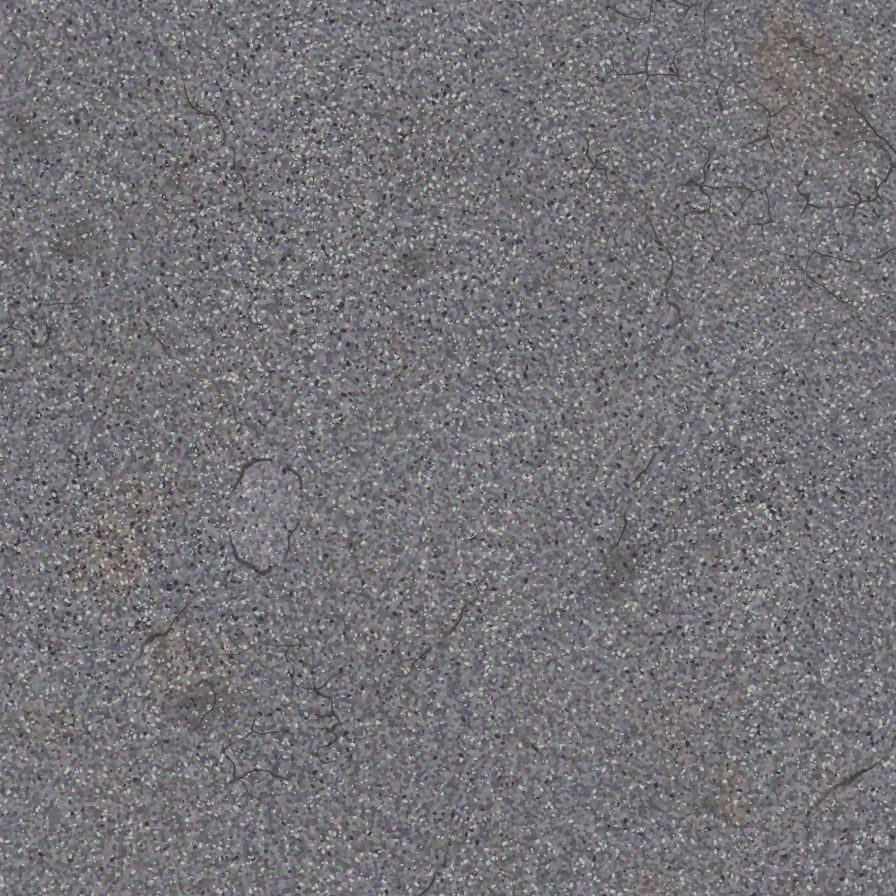
Reproduce this texture procedurally as a WebGL 2 fragment shader.

```glsl
#version 300 es
precision highp float;
// Worn asphalt: fine mineral grain with pale chips and dark pits that thicken
// in eroded areas, brown dust, a loose plate, and two kinds of cracks:
// long warped lines scattered by a loop and a cellular network.

#define BASE_COLOR  vec3(0.453, 0.447, 0.469)
#define CHIP_COLOR  vec3(0.77, 0.78, 0.75)
#define PIT_COLOR   vec3(0.19, 0.17, 0.205)
#define DUST_COLOR  vec3(0.475, 0.44, 0.425)
#define CRACK_COLOR vec3(0.215, 0.20, 0.195)
#define GRAIN_FREQ  285.0
#define GRAIN_GAIN  0.23
#define CHIP_FREQ   222.0
#define CRACK_COUNT 9
#define CRACK_WIDTH 0.0009
#define NET_FREQ    21.0

uniform vec2 u_resolution;
out vec4 fragColor;

float hash(vec2 p) {
    return fract(sin(dot(p, vec2(127.1, 311.7))) * 43758.5);
}

vec2 hash2(vec2 p) {
    return vec2(hash(p), hash(p + vec2(37.2, 11.9)));
}

float noise(vec2 p) {
    vec2 i = floor(p), f = fract(p);
    f = f * f * (3.0 - 2.0 * f);
    float low = mix(hash(i), hash(i + vec2(1, 0)), f.x);
    float high = mix(hash(i + vec2(0, 1)), hash(i + vec2(1, 1)), f.x);
    return mix(low, high, f.y);
}

mat2 rotation(float a) {
    return mat2(cos(a), sin(a), -sin(a), cos(a));
}

float fbm(vec2 p) {
    float sum = 0.0, gain = 0.53;
    for (int i = 0; i < 4; i++) {
        sum += gain * noise(p);
        p = rotation(0.65) * p * 2.03 + 7.3;
        gain *= 0.5;
    }
    return sum;
}

// Soft round region that fades out from its centre
float region(vec2 p, vec2 centre, float radius) {
    vec2 d = (p - centre) / radius;
    return exp(-dot(d, d));
}

// Packed grains with soft joints: three random values per grain, around zero
vec3 grains(vec2 p) {
    vec2 cell = floor(p);
    vec4 sum = vec4(0.0);
    for (int y = -1; y <= 1; y++)
    for (int x = -1; x <= 1; x++) {
        vec2 id = cell + vec2(x, y);
        vec2 d = p - id - hash2(id);
        vec3 value = vec3(hash(id + 17.3), hash(id + 43.1), hash(id + 71.9)) - 0.5;
        sum += exp(-9.0 * dot(d, d)) * vec4(value, 1.0);
    }
    return sum.xyz / sum.w;
}

// Coverage of scattered, slightly squashed chips, one per cell at most
float spots(vec2 p, float density, float seed) {
    vec2 cell = floor(p);
    float cover = 0.0;
    for (int y = -1; y <= 1; y++)
    for (int x = -1; x <= 1; x++) {
        vec2 id = cell + vec2(x, y);
        vec2 d = rotation(6.3 * hash(id + seed + 5.1)) * (p - id - hash2(id + seed));
        float size = hash(id + seed + 23.7);
        float radius = mix(0.24, 0.56, size * size);
        float present = step(hash(id + seed + 61.3), density);
        float dist = length(d * vec2(0.8, 1.25));
        cover = max(cover, present * (1.0 - smoothstep(radius - 0.18, radius + 0.18, dist)));
    }
    return cover;
}

// Gap between the two nearest cell points: zero on the borders
float cellBorder(vec2 p) {
    vec2 cell = floor(p);
    float first = 9.0, second = 9.0;
    for (int y = -1; y <= 1; y++)
    for (int x = -1; x <= 1; x++) {
        vec2 id = cell + vec2(x, y);
        float d = length(p - id - hash2(id + 3.7));
        second = min(second, max(first, d));
        first = min(first, d);
    }
    return second - first;
}

// Long tapering cracks, falling in the upper half and rising in the lower
float longCracks(vec2 p, float px) {
    float cover = 0.0;
    for (int i = 0; i < CRACK_COUNT; i++) {
        float k = float(i);
        vec2 centre = fract(vec2(0.2, 0.3) + k * vec2(0.755, 0.57));
        float angle = (centre.y < 0.5 ? 0.9 : -0.95) + 0.5 * (hash(vec2(k, 4.0)) - 0.5);
        float reach = mix(0.1, 0.24, hash(vec2(k, 9.0)));
        vec2 q = (p - centre) * rotation(angle);
        float taper = 1.0 - smoothstep(0.3 * reach, reach, abs(q.x));
        float width = CRACK_WIDTH * (0.4 + taper);
        cover = max(cover, taper * (1.0 - smoothstep(width * 0.5, width + px, abs(q.y))));
    }
    return cover;
}

void main() {
    vec2 p = gl_FragCoord.xy / u_resolution;
    float px = 1.0 / u_resolution.y;
    vec2 broad = vec2(fbm(p * 11.0), fbm(p * 11.0 + 40.0)) - 0.5;
    vec2 fine = vec2(noise(p * 75.0), noise(p * 75.0 + 90.0)) - 0.5;
    vec2 warped = p + 0.05 * broad + 0.011 * fine;
    float clouds = fbm(p * 6.0 + 15.0);

    // Eroded areas
    float rough = region(p, vec2(0.36, 0.76), 0.22) + region(p, vec2(0.11, 0.38), 0.14)
                + 0.7 * region(p, vec2(0.82, 0.45), 0.18) + 0.6 * region(p, vec2(0.5, 0.33), 0.06);
    rough = clamp(rough * (0.5 + 0.9 * noise(p * 38.0)), 0.0, 1.0);

    // Brown dust and broad tone
    float dustArea = region(p, vec2(0.15, 0.34), 0.14) + region(p, vec2(0.87, 0.96), 0.12)
                   + region(p, vec2(0.82, 0.06), 0.12) + 0.2;
    float dust = dustArea * smoothstep(0.5, 0.66, fbm(p * 16.0 + 70.0));
    vec3 color = BASE_COLOR + 0.03 * (clouds - 0.5);
    color = mix(color, DUST_COLOR, clamp(0.75 * dust, 0.0, 0.85));

    // Loose oval plate with a broken rim
    vec2 d = rotation(0.2) * (p - vec2(0.292, 0.425) + 0.025 * broad + 0.008 * fine);
    float plate = length(d / vec2(0.041, 0.066)) - 1.0;
    float inside = 1.0 - smoothstep(-0.06, 0.0, plate);
    float rim = (1.0 - smoothstep(0.01, 0.065, abs(plate))) * smoothstep(0.1, 0.5, noise(p * 45.0));
    color = mix(color, vec3(0.53, 0.51, 0.54), 0.6 * inside);
    rough *= 1.0 - 0.8 * inside;

    // Mineral grain: brightness, then green to mauve and warm to cool shifts
    vec3 grain = grains(rotation(0.5) * p * GRAIN_FREQ);
    color += grain.x * GRAIN_GAIN;
    color += vec3(-0.03, 0.06, -0.045) * grain.y;
    color += vec3(0.05, 0.0, -0.05) * grain.z;

    // Pits, chips and rare stains
    float pits = spots(rotation(0.3) * p * CHIP_FREQ * 0.88, 0.035 + 0.16 * rough, 13.0);
    float chips = spots(rotation(-0.4) * p * CHIP_FREQ, 0.125 + 0.14 * rough, 47.0);
    float stains = spots(warped * 19.0, 0.03, 21.0);
    color = mix(color, vec3(0.30, 0.28, 0.27), 0.35 * stains);
    color = mix(color, PIT_COLOR, 0.8 * pits);
    color = mix(color, CHIP_COLOR + 0.1 * grain, 0.8 * chips);

    // Cracks with a faint dusty halo
    float netArea = region(p, vec2(0.74, 0.88), 0.15) + region(p, vec2(0.3, 0.2), 0.1)
                  + region(p, vec2(0.97, 0.74), 0.1) + 0.7 * region(p, vec2(0.04, 0.62), 0.08);
    float border = cellBorder(warped * NET_FREQ);
    float worn = smoothstep(0.2, 0.6, noise(p * 27.0 + 5.0));
    float net = smoothstep(0.2, 0.6, netArea) * worn * (1.0 - smoothstep(0.01, 0.07, border));
    float lines = longCracks(warped, px) * (0.35 + 0.65 * worn);
    float halo = longCracks(warped, 0.006);
    color = mix(color, DUST_COLOR * 0.9, 0.25 * halo);
    color = mix(color, CRACK_COLOR, clamp(max(max(0.7 * net, 0.75 * lines), 0.7 * rim), 0.0, 1.0));

    fragColor = vec4(clamp(color, 0.0, 1.0), 1.0);
}
```
